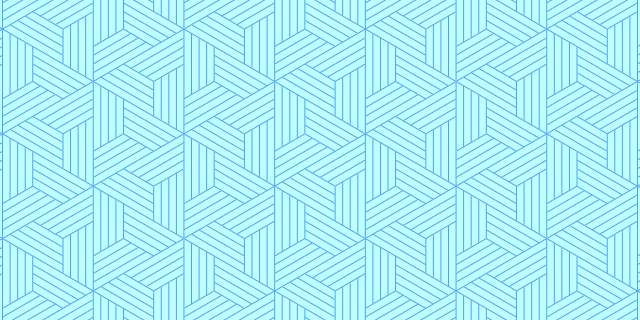
A WebGL 1 fragment shader for this pattern:

```glsl
precision highp float;
// Woven triangle lattice: each triangle is a pinwheel of three striped bands.

uniform vec2 u_resolution;

const float SIDE = 0.3273;          // triangle side, in canvas heights
const float ALTITUDE = 0.8660254;   // altitude of a unit triangle
const float STRIPES = 4.0;          // stripes per band
const float LINE_WIDTH = 0.0031;    // in canvas heights
const vec3 BACKGROUND = vec3(0.75, 1.0, 1.0);
const vec3 LINE_COLOR = vec3(0.29, 0.635, 1.0);

// Distances to the three sides of the enclosing triangle, summing to 1.
vec3 sideDistances(vec2 p) {
  vec3 t = vec3(p.x, dot(p, vec2(-0.5, ALTITUDE)), dot(p, vec2(-0.5, -ALTITUDE)));
  vec3 f = fract(t / ALTITUDE);
  return f.x + f.y + f.z < 1.5 ? f : 1.0 - f;
}

// Reorders side distances as (own side, next side, previous side) of the band.
vec3 bandOrder(vec3 f, float depth) {
  if (f.x < depth && f.y >= depth) return f.xyz;
  if (f.y < depth && f.z >= depth) return f.yzx;
  return f.zxy;
}

// Distance to the nearest stripe line or band end, in altitudes.
float lineDistance(vec3 band, float depth, float stripes) {
  float spacing = depth / stripes;
  float stripe = abs(fract(band.x / spacing + 0.5) - 0.5) * spacing;
  return min(stripe, min(abs(band.y - depth), band.z));
}

// Share of a pixel covered by a line of the given width.
float lineCoverage(float d, float width, float pixel) {
  float overlap = min(min(width, pixel), 0.5 * (width + pixel) - d);
  return clamp(overlap / pixel, 0.0, 1.0);
}

void main() {
  vec2 p = (gl_FragCoord.xy - 0.5 * u_resolution) / u_resolution.y;

  // The canvas centre lies at the middle of a triangle side.
  vec2 lattice = p / SIDE + 0.5 * vec2(ALTITUDE, 0.5);

  float depth = 1.0 / 3.0;
  vec3 band = bandOrder(sideDistances(lattice), depth);
  float d = lineDistance(band, depth, STRIPES) * ALTITUDE * SIDE;

  float ink = lineCoverage(d, LINE_WIDTH, 1.0 / u_resolution.y);
  gl_FragColor = vec4(mix(BACKGROUND, LINE_COLOR, ink), 1.0);
}
```
